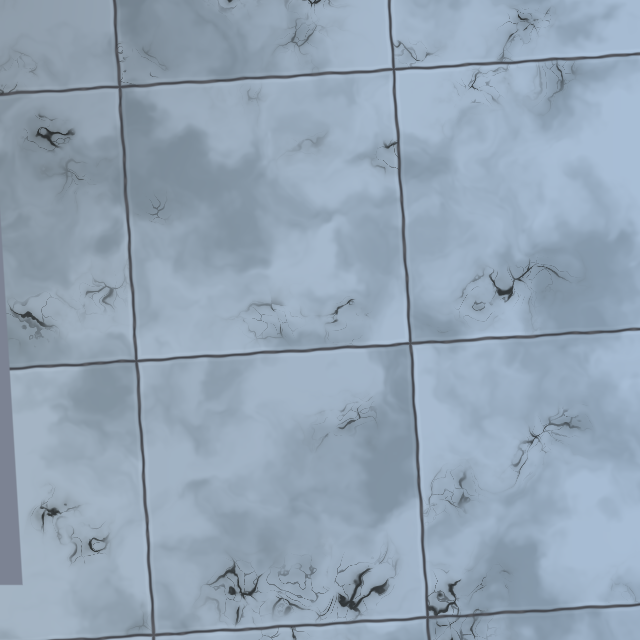
Write a Shadertoy shader that draws this texture.

```glsl
#define TILE 0.429
#define TILT 0.0625
#define CORNER vec2(0.2135, 0.4362)
#define GROUT_HALF_WIDTH 0.0052
#define VEIN_SCALE 6.5
#define VEIN_CLUSTERS 7
#define LIGHT_MARBLE vec3(0.655, 0.727, 0.797)
#define SHADE_MARBLE vec3(0.520, 0.588, 0.645)
#define STAIN vec3(0.370, 0.405, 0.415)
#define VEIN vec3(0.165, 0.180, 0.185)
#define GROUT vec3(0.230, 0.235, 0.255)
#define WALL vec3(0.485, 0.515, 0.575)

vec2 hash2(vec2 p) {
    vec3 q = fract(p.xyx * vec3(0.1031, 0.1030, 0.0973));
    q += dot(q, q.yzx + 33.33);
    return fract((q.xx + q.yz) * q.zy);
}

float valueNoise(vec2 p) {
    vec2 i = floor(p), f = fract(p);
    f = f * f * (3.0 - 2.0 * f);
    float low = mix(hash2(i).x, hash2(i + vec2(1, 0)).x, f.x);
    float high = mix(hash2(i + vec2(0, 1)).x, hash2(i + vec2(1, 1)).x, f.x);
    return mix(low, high, f.y);
}

float fbm(vec2 p) {
    float sum = 0.0, amplitude = 0.53;
    for (int i = 0; i < 4; i++) {
        sum += amplitude * valueNoise(p);
        p = mat2(1.6, 1.2, -1.2, 1.6) * p + 7.3;
        amplitude *= 0.5;
    }
    return sum;
}

// Gap between the two nearest cell points: zero along cell borders
float cellBorder(vec2 p) {
    vec2 cell = floor(p);
    float nearest = 9.0, second = 9.0;
    for (int y = -1; y <= 1; y++)
    for (int x = -1; x <= 1; x++) {
        vec2 id = cell + vec2(x, y);
        float d = length(id + hash2(id) - p);
        second = min(second, max(nearest, d));
        nearest = min(nearest, d);
    }
    return second - nearest;
}

// Scattered patches, denser near the lower edge of each tile
float veinMask(vec2 local, vec2 id) {
    float mask = 0.0;
    for (int i = 0; i < VEIN_CLUSTERS; i++) {
        vec2 seed = id * 17.0 + float(i) * 5.7 + 90.0;
        vec2 center = hash2(seed);
        center.y = pow(center.y, 1.6);
        vec2 traits = hash2(seed + 41.3);
        vec2 d = local - center;
        d = vec2(d.x + 0.5 * d.y, d.y - 0.5 * d.x);
        d /= mix(vec2(0.07, 0.06), vec2(0.19, 0.12), traits.x);
        mask = max(mask, mix(0.25, 1.0, traits.y) * exp(-dot(d, d)));
    }
    return mask;
}

vec3 marble(vec2 local, vec2 id) {
    vec2 p = local + id * 13.7 + 60.0;
    vec2 warp = vec2(fbm(p * 5.0), fbm(p * 5.0 + 31.0)) - 0.5;
    float cloud = fbm(p * 3.2 + warp * 1.3);
    vec3 color = mix(SHADE_MARBLE, LIGHT_MARBLE, smoothstep(0.2, 0.64, cloud));

    // Soft stains surround thin, broken veins
    float grain = fbm(p * 17.0 + 9.0);
    float mask = veinMask(local + warp * 0.2, id);
    vec2 bent = p + warp * 0.35 + (grain - 0.5) * 0.05;
    float border = cellBorder(bent * VEIN_SCALE);
    float fine = cellBorder(bent * VEIN_SCALE * 2.1 + 4.0);
    float halo = exp(-border * 5.0) * smoothstep(0.22, 0.7, grain);
    color = mix(color, STAIN, min(0.85, mask * (0.14 + 0.85 * halo)));
    float width = 0.015 + 0.12 * mask * smoothstep(0.35, 0.75, grain);
    float core = 1.0 - smoothstep(width * 0.3, width + 0.035, border);
    float branch = 1.0 - smoothstep(0.01, 0.08, fine);
    float broken = smoothstep(0.3, 0.52, grain);
    float ink = max(core, 0.5 * branch) * broken * smoothstep(0.16, 0.65, mask);
    return mix(color, VEIN, 0.9 * ink);
}

void mainImage(out vec4 fragColor, in vec2 fragCoord) {
    vec2 uv = fragCoord / iResolution.xy;
    float pixel = 1.0 / min(iResolution.x, iResolution.y);

    // Tilted tile grid
    float c = cos(TILT), s = sin(TILT);
    vec2 p = mat2(c, -s, s, c) * (uv - CORNER) / TILE;
    p += 0.0016 * sin(p.yx * 23.0) + 0.001 * sin(p.yx * 61.0 + 2.0);
    vec2 id = floor(p);
    vec3 color = marble(p - id, id);

    // Tile tone and uneven daylight, cooler toward the right
    color *= 0.985 + 0.03 * hash2(id + 70.0).x;
    color *= mix(vec3(0.975, 0.965, 0.955), vec3(0.995, 1.01, 1.035), uv.x);
    color *= 1.0 - 0.13 * smoothstep(0.65, 0.0, length(uv - vec2(0.0, 1.0)));

    // Worn joints with a faint pale lip
    vec2 joint = abs(fract(p + 0.5) - 0.5);
    float d = min(joint.x, joint.y);
    float wear = valueNoise(p * 38.0 + 50.0);
    float soft = 0.8 * pixel / TILE + 0.0012;
    color += 0.025 * exp(-pow((d - 0.014) / 0.005, 2.0));
    float halfWidth = GROUT_HALF_WIDTH * (0.75 + 0.4 * wear);
    float line = 1.0 - smoothstep(halfWidth - soft, halfWidth + soft, d);
    color = mix(color, GROUT + 0.1 * wear * wear, 0.93 * line);

    // Plain wall wedge along the left side
    float wedge = max(uv.x - 0.06 * (0.675 - uv.y), 0.086 - uv.y);
    color = mix(WALL, color, smoothstep(-pixel, pixel, wedge));
    fragColor = vec4(color, 1.0);
}
```
